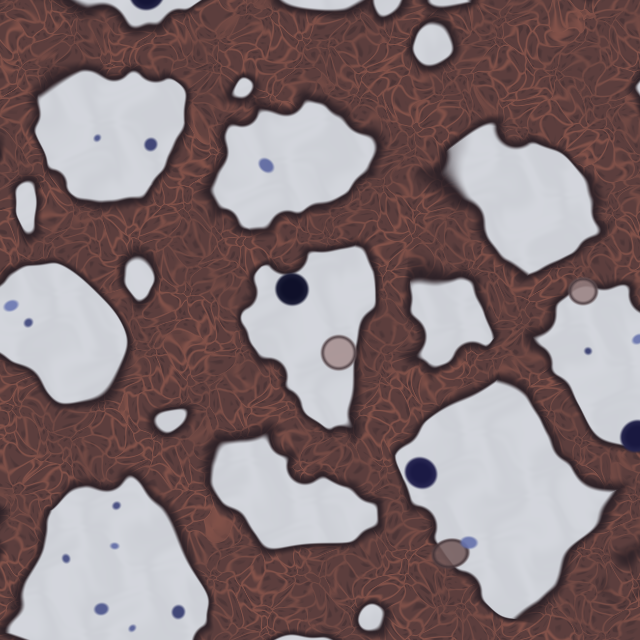
This texture is drawn by a WebGL 2 fragment shader. Its source:

```glsl
#version 300 es
precision highp float;
// Brown fibrous tissue with pale scalloped cavities, navy droplets and blue specks.
// Cavities are warped ellipses kept apart by walls; round cells bulge from the walls.
// Cellular noise gives the fibres, layered sines bend every shape.

uniform vec2 u_resolution;
out vec4 outColor;

vec3 hash3(vec2 cell, float seed) {
  vec3 q = fract(vec3(cell.xyx + seed * 17.3) * vec3(0.1031, 0.1030, 0.0973));
  q += dot(q, q.yxz + 33.33);
  return fract((q.xxy + q.yzz) * q.zyx);
}

vec2 rotate(vec2 p, float angle) {
  float c = cos(angle), s = sin(angle);
  return vec2(c * p.x - s * p.y, s * p.x + c * p.y);
}

// Layered sine warp
vec2 swirl(vec2 p, float freq, float amp) {
  for (int i = 0; i < 3; i++) {
    p += amp * sin(freq * rotate(p, 0.7 + 1.3 * float(i)).yx + vec2(1.7, 4.1));
    freq *= 1.9;
    amp *= 0.5;
  }
  return p;
}

// Cellular noise: zero on the borders between cells
float cellEdge(vec2 p, float seed) {
  vec2 id = floor(p);
  float near = 9.0, second = 9.0;
  for (int k = 0; k < 9; k++) {
    vec2 cell = id + vec2(k % 3 - 1, k / 3 - 1);
    float d = length(p - cell - hash3(cell, seed).xy);
    second = min(second, max(near, d));
    near = min(near, d);
  }
  return second - near;
}

float ellipse(vec2 p, float radius, float stretch) {
  return length(p * vec2(1.0 / stretch, stretch)) - radius;
}

float smoothMin(float a, float b, float k) {
  float h = max(k - abs(a - b), 0.0) / k;
  return min(a, b) - 0.25 * h * h * k;
}

// Signed distance to the large cavities, negative inside
float cavity(vec2 p, float size, float wall) {
  p = swirl(p, 19.0, 0.018);
  vec2 id = floor(p / size);
  float near = 1.0, second = 1.0;
  for (int k = 0; k < 9; k++) {
    vec2 cell = id + vec2(k % 3 - 1, k / 3 - 1);
    vec3 h = hash3(cell, 3.0);
    vec2 q = rotate(p - (cell + 0.2 + 0.6 * h.xy) * size, 40.0 * h.z);
    float d = ellipse(q, size * mix(0.17, 0.56, fract(h.z * 7.0 + h.x)), 1.0 + 0.35 * h.y);
    second = min(second, max(near, d));
    near = min(near, d);
  }
  return max(near, wall - 0.5 * (second - near));
}

float largeCavity(vec2 p) { return cavity(p, 0.3, 0.045); }

// Cavity outline with round tissue cells bulging into it
float scalloped(vec2 p, float size, float radius) {
  float tissue = 0.008 - largeCavity(p);
  vec2 id = floor(p / size);
  for (int k = 0; k < 9; k++) {
    vec2 cell = id + vec2(k % 3 - 1, k / 3 - 1);
    vec3 h = hash3(cell, 8.0);
    vec2 center = (cell + h.xy) * size;
    float disc = length(p - center) - radius * mix(0.75, 1.1, h.z);
    if (disc < 0.03 && largeCavity(center) > 0.012) tissue = smoothMin(tissue, disc, 0.012);
  }
  return -tissue;
}

// Scattered spots whose centers lie at a given depth: x = distance, y = random tint
vec2 spots(vec2 p, float size, float chance, vec2 radii, float stretch, vec2 depth, float seed) {
  vec2 id = floor(p / size), best = vec2(1.0, 0.0);
  for (int k = 0; k < 9; k++) {
    vec2 cell = id + vec2(k % 3 - 1, k / 3 - 1);
    vec3 h = hash3(cell, seed), g = hash3(cell, seed + 0.5);
    vec2 center = (cell + 0.1 + 0.8 * h.xy) * size;
    float d = ellipse(rotate(p - center, 6.3 * g.x), mix(radii.x, radii.y, g.y), mix(1.0, stretch, g.z));
    if (h.z > chance || d > 0.03 || d > best.x) continue;
    float level = largeCavity(center);
    if (level > depth.x && level < depth.y) best = vec2(d, g.z);
  }
  return best;
}

float fill(float d, float soft) { return 1.0 - smoothstep(-soft, soft, d); }

vec3 tissueColor(vec2 p) {
  vec2 bent = swirl(p, 60.0, 0.009);
  float coarse = cellEdge(bent * 48.0, 21.0);
  float fine = cellEdge(bent.yx * 95.0, 25.0);
  float patchy = 0.6 + 0.4 * sin(bent.x * 31.0 + 2.0 * sin(bent.y * 23.0));
  vec3 color = mix(vec3(0.36, 0.245, 0.24), vec3(0.26, 0.185, 0.195), 0.6 * smoothstep(0.25, 0.8, fine));
  float fibre = 1.0 - smoothstep(0.0, 0.26, coarse);
  return mix(color, vec3(0.54, 0.335, 0.295), fibre * mix(0.35, 0.85, patchy));
}

void main() {
  vec2 p = gl_FragCoord.xy / u_resolution.y;
  float soft = max(0.003, 1.0 / u_resolution.y);

  // Cavities, large and small, with dark rims
  float pores = spots(swirl(p, 45.0, 0.005), 0.16, 0.5, vec2(0.012, 0.029), 1.5, vec2(0.035, 1.0), 31.0).x;
  float hole = min(scalloped(p, 0.055, 0.031), pores);
  float rim = 1.0 - smoothstep(0.002, 0.017, hole);
  vec3 color = mix(tissueColor(p), vec3(0.15, 0.115, 0.14), 0.85 * rim);
  vec3 fluid = vec3(0.815, 0.825, 0.85) + 0.012 * sin(swirl(p, 50.0, 0.02).x * 70.0);
  color = mix(color, fluid, fill(hole, soft));

  // Pale ringed cells along the edges
  vec2 ring = spots(p, 0.2, 0.3, vec2(0.018, 0.027), 1.15, vec2(-0.03, 0.012), 41.0);
  color = mix(color, mix(vec3(0.66, 0.57, 0.57), vec3(0.42, 0.32, 0.32), ring.y), 0.85 * fill(ring.x, soft));
  color = mix(color, vec3(0.22, 0.17, 0.19), 0.75 * fill(abs(ring.x + 0.002) - 0.002, soft));

  // Blue specks and navy droplets
  vec2 speck = spots(p, 0.085, 0.42, vec2(0.004, 0.011), 1.2, vec2(-1.0, -0.015), 51.0);
  color = mix(color, mix(vec3(0.16, 0.18, 0.38), vec3(0.42, 0.47, 0.70), speck.y), 0.9 * fill(speck.x, soft));
  vec2 drop = spots(p, 0.19, 0.8, vec2(0.022, 0.031), 1.06, vec2(-1.0, -0.012), 61.0);
  vec3 navy = mix(vec3(0.04, 0.05, 0.12), vec3(0.13, 0.12, 0.32), drop.y);
  color = mix(color, navy + 0.05 * smoothstep(-0.012, 0.0, drop.x), fill(drop.x, soft));

  outColor = vec4(color, 1.0);
}
```
